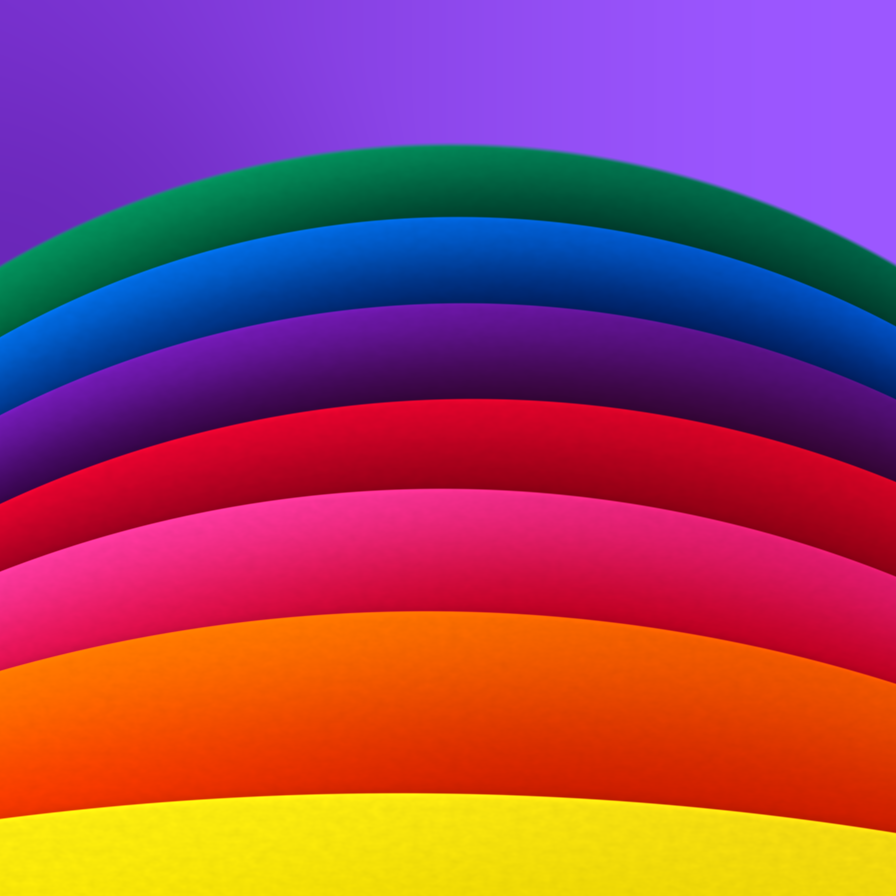
This background is drawn by a three.js fragment shader. Its source:

```glsl
varying vec2 vUv;

const int SHEETS = 7;
const float EDGE_SOFT = 0.0014;      // half width of a near edge
const float BACK_EDGE_SOFT = 0.0035; // half width of the farthest edge
const float RIM_WIDTH = 0.0025;
const float RIM_GAIN = 0.14;
const float CONTACT_WIDTH = 0.006;
const float CONTACT_GAIN = 0.12;
const float GRAIN_GAIN = 0.035;
const vec2 GRAIN_SCALE = vec2(70.0, 110.0);
const vec3 WALL_LEFT = vec3(0.47, 0.19, 0.81);
const vec3 WALL_RIGHT = vec3(0.61, 0.34, 1.0);
const vec3 WALL_SHADE = vec3(0.40, 0.14, 0.70);

// Each arc holds apex x, apex y and radius
vec3 arc[SHEETS + 1];
vec3 litLeft[SHEETS];
vec3 litRight[SHEETS];
vec3 shadeLeft[SHEETS];
vec3 shadeRight[SHEETS];

void defineSheets() {
  // Green
  arc[0] = vec3(0.501, 0.8385, 0.991);
  litLeft[0] = vec3(0.01, 0.57, 0.36);   litRight[0] = vec3(0.0, 0.38, 0.27);
  shadeLeft[0] = vec3(0.0, 0.40, 0.24);  shadeRight[0] = vec3(0.0, 0.25, 0.18);
  // Blue
  arc[1] = vec3(0.511, 0.7578, 1.04);
  litLeft[1] = vec3(0.0, 0.42, 0.89);    litRight[1] = vec3(0.0, 0.31, 0.76);
  shadeLeft[1] = vec3(0.0, 0.22, 0.56);  shadeRight[1] = vec3(0.0, 0.13, 0.40);
  // Purple
  arc[2] = vec3(0.518, 0.6615, 1.136);
  litLeft[2] = vec3(0.45, 0.10, 0.71);   litRight[2] = vec3(0.33, 0.06, 0.49);
  shadeLeft[2] = vec3(0.22, 0.02, 0.31); shadeRight[2] = vec3(0.21, 0.02, 0.22);
  // Red
  arc[3] = vec3(0.528, 0.5547, 1.248);
  litLeft[3] = vec3(0.90, 0.01, 0.18);   litRight[3] = vec3(0.82, 0.01, 0.14);
  shadeLeft[3] = vec3(0.66, 0.0, 0.13);  shadeRight[3] = vec3(0.58, 0.0, 0.08);
  // Pink
  arc[4] = vec3(0.493, 0.4544, 1.36);
  litLeft[4] = vec3(0.98, 0.22, 0.61);   litRight[4] = vec3(0.87, 0.10, 0.42);
  shadeLeft[4] = vec3(0.90, 0.06, 0.31); shadeRight[4] = vec3(0.76, 0.0, 0.13);
  // Orange
  arc[5] = vec3(0.476, 0.3177, 1.736);
  litLeft[5] = vec3(1.0, 0.47, 0.0);     litRight[5] = vec3(0.93, 0.33, 0.0);
  shadeLeft[5] = vec3(0.97, 0.21, 0.0);  shadeRight[5] = vec3(0.81, 0.11, 0.0);
  // Yellow
  arc[6] = vec3(0.446, 0.1146, 3.48);
  litLeft[6] = vec3(0.98, 0.92, 0.06);   litRight[6] = vec3(0.95, 0.85, 0.06);
  shadeLeft[6] = vec3(0.97, 0.89, 0.0);  shadeRight[6] = vec3(0.92, 0.83, 0.0);
  // Lower limit of the front sheet
  arc[7] = vec3(0.446, -0.05, 3.48);
}

// Signed height below the top of an arc
float depthBelow(vec2 p, vec3 a) {
  float dx = p.x - a.x;
  return a.y - a.z + sqrt(a.z * a.z - dx * dx) - p.y;
}

vec2 hashGradient(vec2 cell) {
  vec2 h = vec2(dot(cell, vec2(127.1, 311.7)), dot(cell, vec2(269.5, 183.3)));
  return 2.0 * fract(sin(h) * 43758.5) - 1.0;
}

float gradientNoise(vec2 p) {
  vec2 i = floor(p);
  vec2 f = fract(p);
  vec2 u = f * f * f * (f * (f * 6.0 - 15.0) + 10.0);
  vec2 e = vec2(0.0, 1.0);
  float low = mix(dot(hashGradient(i), f),
                  dot(hashGradient(i + e.yx), f - e.yx), u.x);
  float high = mix(dot(hashGradient(i + e), f - e),
                   dot(hashGradient(i + 1.0), f - 1.0), u.x);
  return mix(low, high, u.y);
}

vec3 wallColor(vec2 p) {
  vec3 wall = mix(WALL_LEFT, WALL_RIGHT, smoothstep(-0.1, 0.95, p.x));
  float corner = smoothstep(0.55, 0.0, length((p - vec2(0.0, 0.68)) * vec2(1.0, 1.4)));
  return mix(wall, WALL_SHADE, 0.8 * corner);
}

void main() {
  defineSheets();
  vec2 p = vUv;
  vec3 color = wallColor(p);
  float topSide = smoothstep(0.2, 1.05, p.x);
  float bottomSide = smoothstep(-0.05, 0.7, p.x);
  float grain = gradientNoise(p * GRAIN_SCALE) + 0.5 * gradientNoise(p * GRAIN_SCALE * 2.3);

  // Sheets from back to front
  for (int i = 0; i < SHEETS; i++) {
    float depth = depthBelow(p, arc[i]);
    float remaining = -depthBelow(p, arc[i + 1]);
    float t = clamp(depth / (depth + remaining), 0.0, 1.0);

    vec3 lit = mix(litLeft[i], litRight[i], topSide);
    vec3 shade = mix(shadeLeft[i], shadeRight[i], bottomSide);
    vec3 sheet = mix(lit, shade, mix(t, smoothstep(0.0, 1.0, t), 0.5));

    // Paper grain, bright cut edge and contact shadow
    sheet *= 1.0 + GRAIN_GAIN * grain;
    sheet += RIM_GAIN * lit * exp(-max(depth, 0.0) / RIM_WIDTH);
    sheet *= 1.0 - CONTACT_GAIN * exp(-max(remaining, 0.0) / CONTACT_WIDTH);

    float soft = i == 0 ? BACK_EDGE_SOFT : EDGE_SOFT;
    color = mix(color, sheet, smoothstep(-soft, soft, depth));
  }
  gl_FragColor = vec4(clamp(color, 0.0, 1.0), 1.0);
}
```
